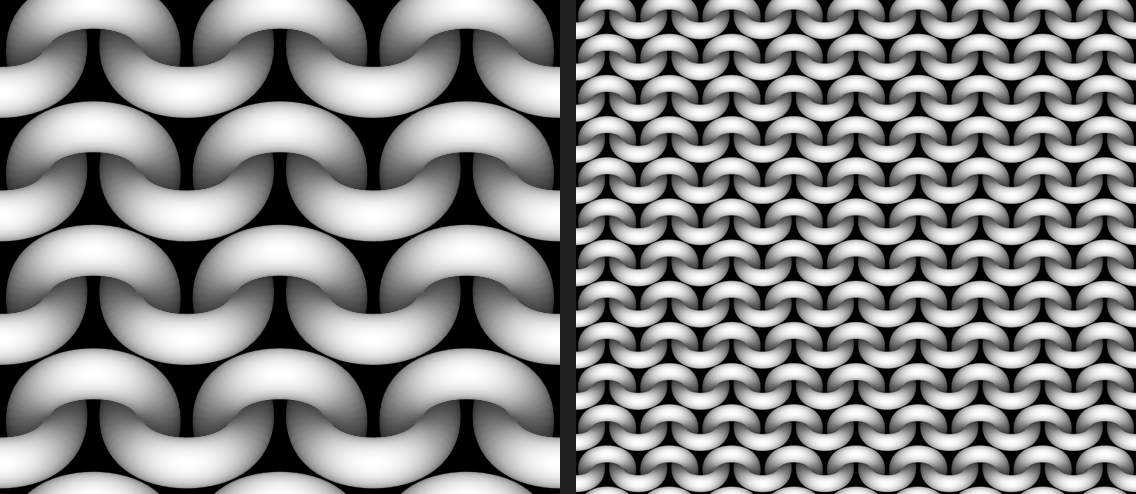
Left, the tile; right, the same tile 3 across and 3 down.
Reproduce this pattern procedurally as a WebGL 2 fragment shader.

```glsl
#version 300 es
precision highp float;
// Knitted fabric of thick, softly shaded yarn on black, three stitches by four.
// Each row is a looping curve; its upper loops and their half-turned copies
// are measured as tubes, shaded by depth and joined by keeping the brightest.

uniform vec2 u_resolution;
out vec4 outColor;

const float HALF_PI = 1.57079633;
const int SEGMENTS = 24;

const vec2 STITCHES = vec2(3.0, 4.0);       // repeats across and down
const float ROW_OFFSET = 0.1125;            // height of the curve's midline
const float LOOP_BULGE = 0.211;             // sideways swing, in stitch widths
const float LOOP_HEIGHT = 0.861;            // half height, in stitch heights
const vec2 YARN_RADIUS = vec2(0.117, 0.2065);

const vec3 BACKGROUND = vec3(0.0);
const vec3 YARN = vec3(1.0);
const float RIM_LIGHT = 0.5;                // brightness of the edge to the crest
const float DEPTH_FALLOFF = 1.65;

// Yarn centre from the top of a loop (t = 0) to the midline (t = pi / 2).
vec2 yarnCentre(float t) {
    return vec2(t / (4.0 * HALF_PI) + LOOP_BULGE * sin(2.0 * t),
                LOOP_HEIGHT * cos(t));
}

// Distance to a segment (x) and the fraction along it (y).
vec2 segmentDistance(vec2 p, vec2 a, vec2 b) {
    vec2 along = b - a;
    float s = clamp(dot(p - a, along) / dot(along, along), 0.0, 1.0);
    return vec2(length(p - a - s * along), s);
}

// Brightness of one half loop; edgeWidth is a pixel in units of the radius.
float yarnShade(vec2 p, float edgeWidth) {
    vec2 q = p / YARN_RADIUS;
    vec2 start = yarnCentre(0.0) / YARN_RADIUS;
    float stepT = HALF_PI / float(SEGMENTS);
    float nearest = 1e3;
    float nearestT = 0.0;
    for (int i = 0; i < SEGMENTS; i++) {
        vec2 end = yarnCentre(float(i + 1) * stepT) / YARN_RADIUS;
        vec2 hit = segmentDistance(q, start, end);
        if (hit.x < nearest) {
            nearest = hit.x;
            nearestT = (float(i) + hit.y) * stepT;
        }
        start = end;
    }
    float coverage = clamp((1.0 - nearest) / edgeWidth + 0.5, 0.0, 1.0);
    float roundness = sqrt(max(1.0 - nearest * nearest, 0.0));
    float depth = pow(max(cos(nearestT), 0.0), DEPTH_FALLOFF);
    return coverage * depth * mix(RIM_LIGHT, 1.0, roundness);
}

// Upper loops of all rows, mirrored about each stitch centre.
float loopRow(vec2 p, float edgeWidth) {
    vec2 cell = vec2(abs(fract(p.x) - 0.5), fract(p.y));
    float own = yarnShade(cell, edgeWidth);
    float below = yarnShade(cell + vec2(0.0, 1.0), edgeWidth);
    return max(own, below);
}

void main() {
    vec2 p = gl_FragCoord.xy / u_resolution * STITCHES - vec2(0.0, ROW_OFFSET);
    vec2 pixel = STITCHES / (u_resolution * YARN_RADIUS);
    float edgeWidth = max(pixel.x, pixel.y);

    // Upper loops, then lower loops as the same shape turned by half.
    float upper = loopRow(p, edgeWidth);
    float lower = loopRow(vec2(0.5, 0.0) - p, edgeWidth);
    outColor = vec4(mix(BACKGROUND, YARN, max(upper, lower)), 1.0);
}
```
